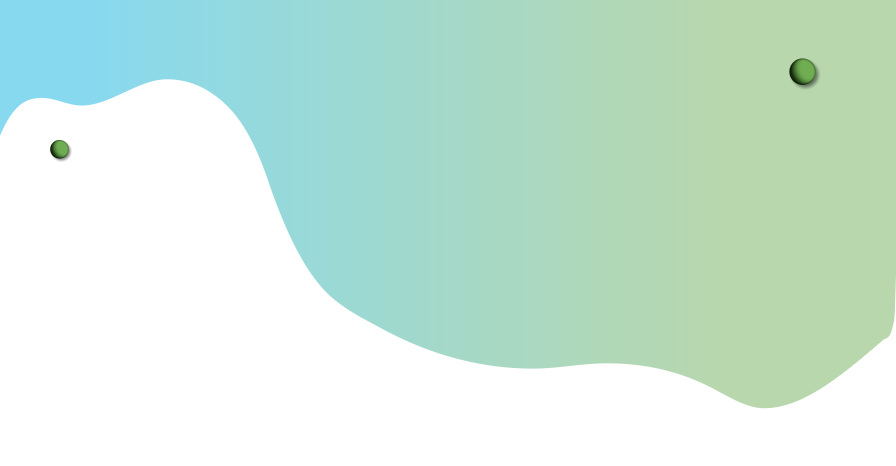
Give the GLSL for this background, as a Shadertoy shader.

```glsl
// A blue-to-green gradient sheet with a wavy lower edge on white, and two glossy green balls.

// All lengths are fractions of the canvas width, origin at the lower left.
const vec3 PAPER = vec3(1.0);
const vec3 SKY   = vec3(0.53, 0.85, 0.94);
const vec3 AQUA  = vec3(0.60, 0.85, 0.845);
const vec3 MINT  = vec3(0.643, 0.848, 0.785);
const vec3 LEAF  = vec3(0.72, 0.843, 0.68);
const vec4 GRADIENT_STOPS = vec4(0.09, 0.35, 0.50, 0.80);

const vec3 BALL_LIGHT = vec3(0.44, 0.68, 0.32);
const vec3 BALL_DARK  = vec3(0.08, 0.17, 0.05);
const vec3 LIGHT_DIR  = vec3(0.62, 0.28, 0.73);
const vec3 LARGE_BALL = vec3(0.8958, 0.4401, 0.0148);  // centre, radius
const vec3 SMALL_BALL = vec3(0.0664, 0.3535, 0.0104);
const vec2 SHADOW_SHIFT = vec2(0.20, -0.22);           // in ball radii
const float SHADOW_STRENGTH = 0.45;

// Wave knots: position, height, slope
const int KNOT_COUNT = 15;
const vec3 KNOTS[KNOT_COUNT] = vec3[](
    vec3(0.0000, 0.3685,  2.40), vec3(0.0469, 0.4108,  0.00),
    vec3(0.0911, 0.4023,  0.00), vec3(0.1862, 0.4316,  0.00),
    vec3(0.2409, 0.4128, -0.75), vec3(0.2995, 0.3177, -2.95),
    vec3(0.3711, 0.1875, -0.85), vec3(0.4232, 0.1549, -0.55),
    vec3(0.5951, 0.1087,  0.00), vec3(0.6771, 0.1146,  0.00),
    vec3(0.7969, 0.0859, -0.53), vec3(0.8529, 0.0645,  0.00),
    vec3(0.9857, 0.1406,  0.85), vec3(0.9980, 0.1641,  6.00),
    vec3(1.0000, 0.2135, 30.00));

// Cubic Hermite segment: returns height and slope at x
vec2 hermite(vec3 a, vec3 b, float x) {
    float span = b.x - a.x;
    float t = (x - a.x) / span;
    float rise = b.y - a.y;
    float c2 = 3.0 * rise - span * (2.0 * a.z + b.z);
    float c3 = span * (a.z + b.z) - 2.0 * rise;
    float height = a.y + t * (span * a.z + t * (c2 + t * c3));
    float slope = a.z + t * (2.0 * c2 + 3.0 * t * c3) / span;
    return vec2(height, slope);
}

// Approximate signed distance to the wave, positive above it
float waveDistance(vec2 p) {
    vec2 wave = vec2(0.0);
    for (int i = 0; i < KNOT_COUNT - 1; i++) {
        if (p.x >= KNOTS[i].x) wave = hermite(KNOTS[i], KNOTS[i + 1], p.x);
    }
    return (p.y - wave.x) / sqrt(1.0 + wave.y * wave.y);
}

float ramp(float from, float to, float x) {
    return clamp((x - from) / (to - from), 0.0, 1.0);
}

vec3 sheetColor(float x) {
    vec4 s = GRADIENT_STOPS;
    vec3 color = mix(SKY, AQUA, ramp(s.x, s.y, x));
    color = mix(color, MINT, ramp(s.y, s.z, x));
    return mix(color, LEAF, ramp(s.z, s.w, x));
}

// Lays a soft shadow, then a shaded sphere, over the backdrop
vec3 addBall(vec3 backdrop, vec2 p, vec3 ball, float pixel) {
    vec2 q = (p - ball.xy) / ball.z;
    float shadow = 1.0 - smoothstep(0.72, 1.22, length(q - SHADOW_SHIFT));
    vec3 color = backdrop * (1.0 - SHADOW_STRENGTH * shadow);

    vec3 normal = vec3(q, sqrt(max(1.0 - dot(q, q), 0.0)));
    float light = smoothstep(-0.25, 0.75, dot(normal, normalize(LIGHT_DIR)));
    float rim = smoothstep(0.80, 1.0, length(q));
    vec3 surface = mix(BALL_DARK, BALL_LIGHT, light) * (1.0 - 0.3 * rim);
    float edge = (length(q) - 1.0) * ball.z / pixel;
    return mix(color, surface, clamp(0.5 - edge, 0.0, 1.0));
}

void mainImage(out vec4 fragColor, in vec2 fragCoord) {
    float pixel = 1.0 / iResolution.x;
    vec2 p = fragCoord * pixel;

    // Gradient sheet above the wave
    float coverage = clamp(0.5 + waveDistance(p) / pixel, 0.0, 1.0);
    vec3 color = mix(PAPER, sheetColor(p.x), coverage);

    // Balls
    color = addBall(color, p, LARGE_BALL, pixel);
    color = addBall(color, p, SMALL_BALL, pixel);

    fragColor = vec4(color, 1.0);
}
```
